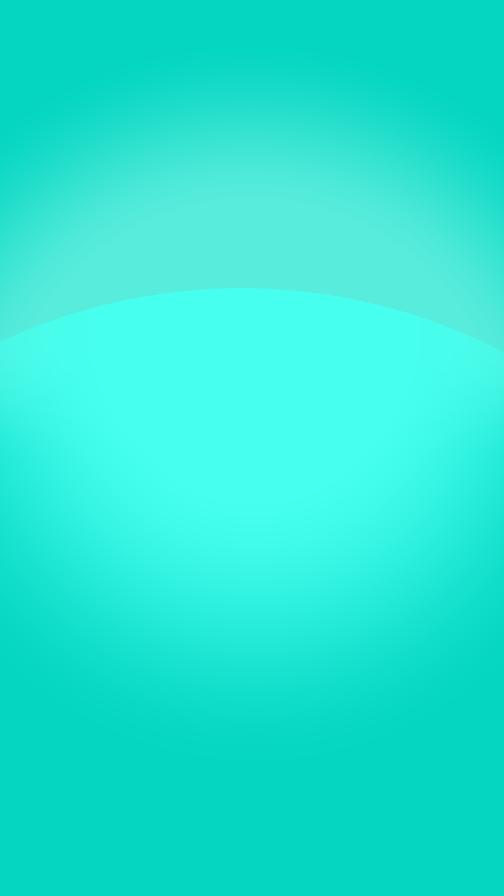
A Shadertoy shader for this background:

```glsl
// A bright turquoise dome rises in front of a pale halo on a teal ground.
// Soft ellipses shape both glows; one large circle cuts the dome's crisp rim.
// Lengths are in canvas widths, with the origin at the lower left.

const vec3 TEAL = vec3(0.014, 0.839, 0.757);
const vec3 PALE_MINT = vec3(0.345, 0.925, 0.863);
const vec3 BRIGHT_AQUA = vec3(0.275, 1.0, 0.933);

// Coverage of a blurred ellipse; softness is relative to its radii.
float softEllipse(vec2 p, vec2 center, vec2 radii, float softness) {
    float d = length((p - center) / radii);
    return 1.0 - smoothstep(1.0 - softness, 1.0 + softness, d);
}

// Coverage of a sharp disc, antialiased over one pixel.
float disc(vec2 p, vec2 center, float radius, float pixel) {
    float d = length(p - center) - radius;
    return 1.0 - smoothstep(-0.5 * pixel, 0.5 * pixel, d);
}

void mainImage(out vec4 fragColor, in vec2 fragCoord) {
    float pixel = 1.0 / iResolution.x;
    vec2 p = fragCoord * pixel;

    // Pale halo, dissolving downward behind the dome
    float halo = softEllipse(p, vec2(0.5, 0.88), vec2(0.655), 0.275);
    halo *= smoothstep(0.852, 1.106, p.y);
    vec3 color = mix(TEAL, PALE_MINT, halo);

    // Bright dome: glow clipped by the rim
    float glow = softEllipse(p, vec2(0.505, 1.118), vec2(0.54, 0.60), 0.48);
    float dome = disc(p, vec2(0.479, 0.076), 1.130, pixel);
    color = mix(color, BRIGHT_AQUA, glow * dome);

    fragColor = vec4(color, 1.0);
}
```
